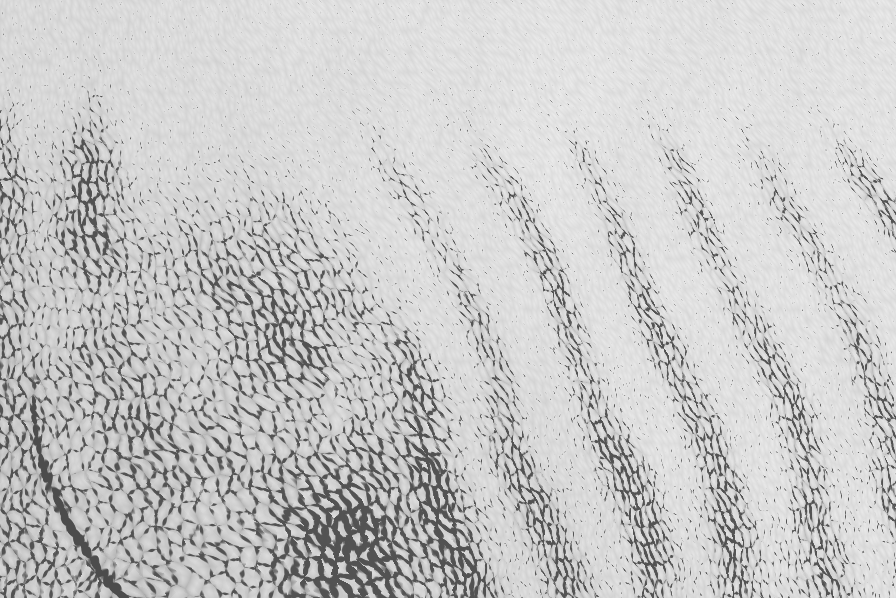
This texture is drawn by a WebGL 1 fragment shader. Its source:

```glsl
precision highp float;
uniform vec2 u_resolution;

vec2 hash2(vec2 c) {
  vec2 h = vec2(dot(c, vec2(127.1, 311.7)), dot(c, vec2(269.5, 183.3)));
  return fract(sin(h) * 43758.54);
}

// Staggered cellular noise: x = distance to the seed in cell units,
// y = distance to the cell border in canvas units
vec2 cells(vec2 p, vec2 scale) {
  p *= scale;
  vec2 first = vec2(8.0);
  vec2 second = vec2(9.0);
  for (int j = -1; j <= 1; j++) {
    float row = floor(p.y) + float(j);
    float shift = 0.5 * mod(row, 2.0);
    for (int i = -1; i <= 1; i++) {
      vec2 id = vec2(floor(p.x - shift) + float(i), row);
      vec2 seed = id + vec2(shift, 0.0) + 0.5 + 0.85 * (hash2(id) - 0.5) - p;
      if (dot(seed, seed) < dot(first, first)) {
        second = first;
        first = seed;
      } else if (dot(seed, seed) < dot(second, second)) {
        second = seed;
      }
    }
  }
  float gap = 0.5 * (dot(second, second) - dot(first, first));
  return vec2(length(first), gap / length(scale * (second - first)));
}

float patches(vec2 s) {
  float broad = sin(s.x * 29.0 + 2.0 * sin(s.y * 5.0)) * sin(s.y * 9.0 + 3.0 * sin(s.x * 8.0));
  float streaks = sin(s.x * 83.0 + 3.0 * sin(s.y * 11.0)) * sin(s.y * 17.0 + 2.0 * sin(s.x * 47.0));
  return 0.55 * broad + 0.45 * streaks;
}

float bump(vec2 offset, vec2 size) {
  vec2 d = offset / size;
  return exp(-dot(d, d));
}

// How thickly cracks cover the hide; p.y runs downward, across is the fold coordinate
float crackDensity(vec2 p, float across, vec2 flow) {
  float wave = across + 0.012 * sin(p.y * 13.0 + across * 9.0);
  float fold = pow(0.5 + 0.5 * cos(6.2832 * (wave / 0.155 - 0.16)), 1.7);
  float start = mix(0.45, 0.1, smoothstep(0.36, 0.46, across));
  float folds = fold * smoothstep(start, start + 0.25, p.y) * smoothstep(0.18, 0.32, across);
  float left = (1.0 - smoothstep(0.22, 0.5, across)) * smoothstep(0.14, 0.5, p.y);
  float low = smoothstep(0.45, 0.95, p.y);

  float density = 0.66 * folds + 0.6 * left + 0.3 * low * (1.0 - 0.5 * left);
  density += 0.6 * bump(p - vec2(0.15, 0.29), vec2(0.05, 0.15));
  density += 0.5 * bump(p - vec2(0.0, 0.32), vec2(0.05, 0.18));
  density += 0.2 * bump(p - vec2(0.46, 0.5), vec2(0.1, 0.16));
  density -= 0.4 * bump(p - vec2(0.57, 0.68), vec2(0.06, 0.07));
  density += 0.75 * bump(p - vec2(0.58, 0.93), vec2(0.1, 0.12));
  return density + 0.27 * patches(flow) * smoothstep(0.05, 0.5, density);
}

void main() {
  vec2 p = gl_FragCoord.xy / u_resolution.y;
  p.y = 1.0 - p.y;
  float pixel = 1.0 / u_resolution.y;

  // Folds bend down to the right, cracks stand steeper on the left
  float bend = 0.7 * p.y - 0.25 * p.y * p.y;
  float across = p.x - bend;
  float lean = mix(0.1, 1.0, smoothstep(-0.2, 0.9, p.x));
  vec2 flow = vec2(p.x - lean * bend, p.y);
  flow.x += 0.004 * sin(p.y * 31.0 + p.x * 17.0) + 0.0015 * sin(p.y * 90.0 + p.x * 40.0);

  vec2 mesh = cells(flow, vec2(82.0, 33.0));
  float grain = 0.4 - cells(flow, vec2(150.0, 58.0)).x;
  float density = crackDensity(p, across, flow);

  // Fine broken crack network
  float width = 0.0042 * density - 0.0021 + 0.0062 * grain;
  float soft = 0.0006 + 0.4 * pixel;
  float crack = 1.0 - smoothstep(width - soft, width + soft, mesh.y);

  // Deep crease in the lower left
  float drop = p.y - 0.66;
  float fromCrease = abs(p.x - 0.055 - 1.3 * drop * drop) / sqrt(1.0 + 6.8 * drop * drop);
  float creaseWidth = 0.002 + 0.006 * smoothstep(0.62, 0.85, p.y) + 0.012 * grain;
  float edge = 0.001 + 0.5 * pixel;
  float crease = 1.0 - smoothstep(creaseWidth - edge, creaseWidth + edge, fromCrease);
  crease *= smoothstep(0.6, 0.66, p.y);

  // Pale hide, greyer toward the lower left and beside the cracks
  float shade = smoothstep(-0.6, 0.9, p.x - 0.8 * p.y);
  float hide = mix(0.825, 0.885, shade) + 0.012 * patches(p * 0.6) + 0.07 * grain;
  hide -= 0.12 * smoothstep(0.15, 0.9, density) * exp(-mesh.y / 0.003);

  float tone = mix(hide, 0.3, clamp(max(0.95 * crack, crease), 0.0, 1.0));
  gl_FragColor = vec4(vec3(tone), 1.0);
}
```
